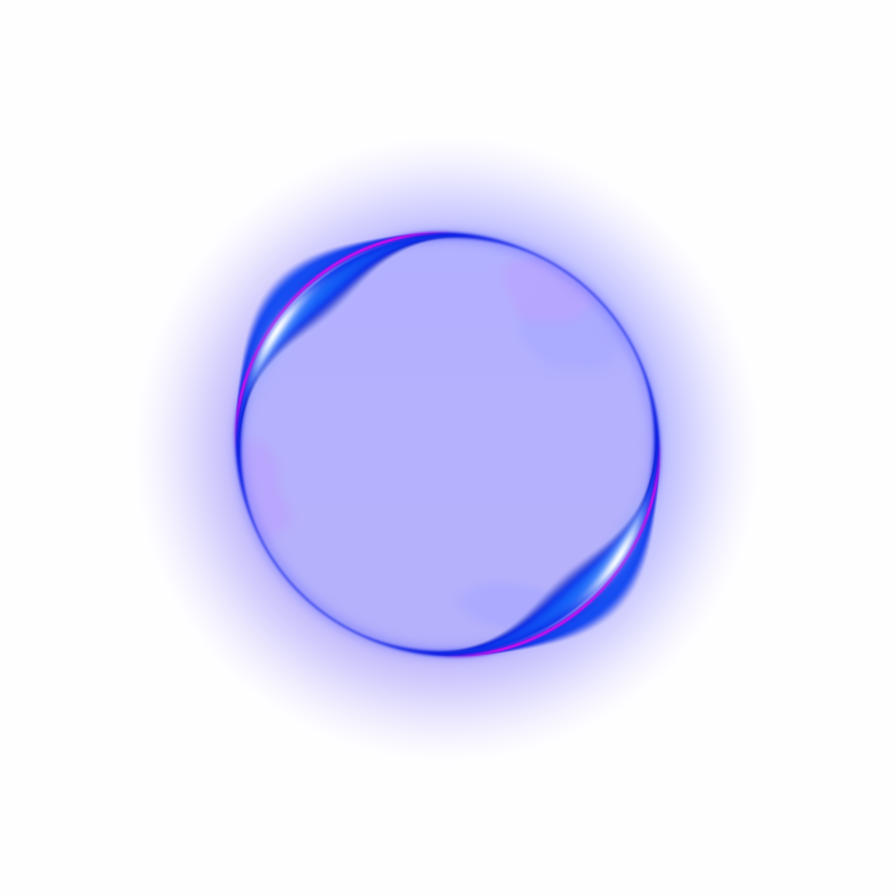
Reproduce this background procedurally as a Shadertoy shader.

```glsl
#define RING_CENTER vec2(-0.0005, 0.004)
#define RING_RADIUS 0.2345
#define GLOW_INNER 0.19
#define GLOW_OUTER 0.362
#define LENS_ANGLE 2.356
#define OUTER_BULGE 0.029
#define INNER_BULGE 0.036
#define DISC_COLOR vec3(0.712, 0.693, 0.985)
#define DEEP_BLUE vec3(0.02, 0.10, 0.88)
#define BRIGHT_BLUE vec3(0.04, 0.36, 0.97)
#define MAGENTA vec3(0.86, 0.05, 0.93)

const float PI = 3.14159265;

float hash(vec2 p) {
    vec3 q = fract(p.xyx * 0.1031);
    q += dot(q, q.yzx + 33.33);
    return fract((q.x + q.y) * q.z);
}

float valueNoise(vec2 p) {
    vec2 cell = floor(p), f = fract(p);
    f = f * f * (3.0 - 2.0 * f);
    return mix(mix(hash(cell), hash(cell + vec2(1, 0)), f.x),
               mix(hash(cell + vec2(0, 1)), hash(cell + vec2(1, 1)), f.x), f.y);
}

float bell(float x, float width) {
    x /= width;
    return exp(-0.5 * x * x);
}

float blob(vec2 p, vec2 center, vec2 size) {
    return 1.0 - smoothstep(0.65, 1.1, length((p - center) / size));
}

// Pale disc with faint cloudy patches
vec3 discColor(vec2 p) {
    vec3 color = mix(DISC_COLOR, vec3(0.70, 0.695, 1.0), smoothstep(-0.12, 0.2, p.y));
    vec2 warp = vec2(valueNoise(p * 22.0 + 7.0), valueNoise(p * 22.0 + 31.0)) - 0.5;
    vec2 w = p + 0.025 * warp;
    float blue = max(blob(w, vec2(0.145, 0.135), vec2(0.07, 0.065)),
                     blob(w, vec2(0.07, -0.185), vec2(0.06, 0.03)));
    float pink = max(blob(w, vec2(0.115, 0.18), vec2(0.075, 0.04)),
                     blob(w, vec2(-0.21, -0.055), vec2(0.038, 0.065)));
    color = mix(color, vec3(0.66, 0.66, 1.0), 0.75 * blue);
    return mix(color, vec3(0.725, 0.645, 0.995), 0.8 * pink);
}

// Soft halo fading to white
vec3 haloColor(vec2 p) {
    vec3 tint = mix(vec3(0.715, 0.68, 0.985), vec3(0.68, 0.68, 1.0),
                    smoothstep(-0.2, 0.25, p.x + 0.5 * p.y));
    float r = length(p + vec2(0.001, 0.005));
    return mix(vec3(1.0, 0.997, 1.0), tint, 1.0 - smoothstep(GLOW_INNER, GLOW_OUTER, r));
}

void mainImage(out vec4 fragColor, in vec2 fragCoord) {
    float size = min(iResolution.x, iResolution.y);
    vec2 p = (fragCoord - 0.5 * iResolution.xy) / size - RING_CENTER;
    float pixel = 1.0 / size;

    // Signed distance to the ring and angle from the nearest lens
    float s = length(p) - RING_RADIUS;
    float a = mod(atan(p.y, p.x + 1e-6) - LENS_ANGLE + 0.5 * PI, PI) - 0.5 * PI;

    vec3 color = mix(discColor(p), haloColor(p), smoothstep(-0.006, 0.006, s));

    // Thin rim, faint midway between the lenses
    float rim = mix(0.42, 0.95, 1.0 - smoothstep(0.75, 1.3, abs(a)));
    float rimWidth = mix(0.0015, 0.0032, 1.0 - smoothstep(0.5, 1.25, abs(a)));
    color = mix(color, vec3(0.38, 0.40, 1.0), 0.3 * bell(s + 0.002, 0.0065));
    color = mix(color, DEEP_BLUE, rim * bell(s + 0.001, max(rimWidth, 0.6 * pixel)));

    // Two blue lenses, bulging outward and cut flatter on the inside
    float outer = 0.001 + OUTER_BULGE * bell(a - 0.02, 0.28);
    float inner = 0.001 + INNER_BULGE * bell(a + 0.06, 0.32);
    float outerFill = 1.0 - smoothstep(0.55 * outer, 1.08 * outer + pixel, s);
    float innerFill = smoothstep(-1.12 * inner - pixel, -0.65 * inner, s);
    float presence = 1.0 - smoothstep(0.6, 0.95, abs(a));
    float depth = clamp(-s / inner, 0.0, 1.0);
    vec3 lens = mix(DEEP_BLUE, BRIGHT_BLUE, bell(depth - 0.4, 0.24) * bell(a, 0.4));
    lens = mix(lens, vec3(0.08, 0.18, 0.72), 0.7 * smoothstep(0.65, 1.0, depth));
    lens = mix(lens, vec3(0.05, 0.28, 0.95), bell(s - 0.5 * outer, 0.3 * outer) * bell(a, 0.3));
    color = mix(color, lens, 0.96 * outerFill * innerFill * presence);

    // Pale highlight, then the magenta filament along the ring
    float flare = bell(a - 0.2, 0.15);
    color = mix(color, vec3(0.42, 0.62, 1.0), 0.75 * flare * bell(s + 0.007, 0.0085));
    color = mix(color, vec3(0.96, 0.98, 1.0), flare * bell(s + 0.0055, 0.0042));
    color = mix(color, vec3(0.72, 0.68, 1.0), 0.55 * bell(a, 0.28) * bell(s + 0.001, 0.0013));
    float filament = 1.0 - smoothstep(0.5, 0.86, abs(a));
    float filamentGlow = 0.9 - 0.35 * bell(a - 0.2, 0.16);
    color = mix(color, MAGENTA, filament * filamentGlow * bell(s - 0.0022, max(0.0015, 0.6 * pixel)));

    fragColor = vec4(color, 1.0);
}
```
